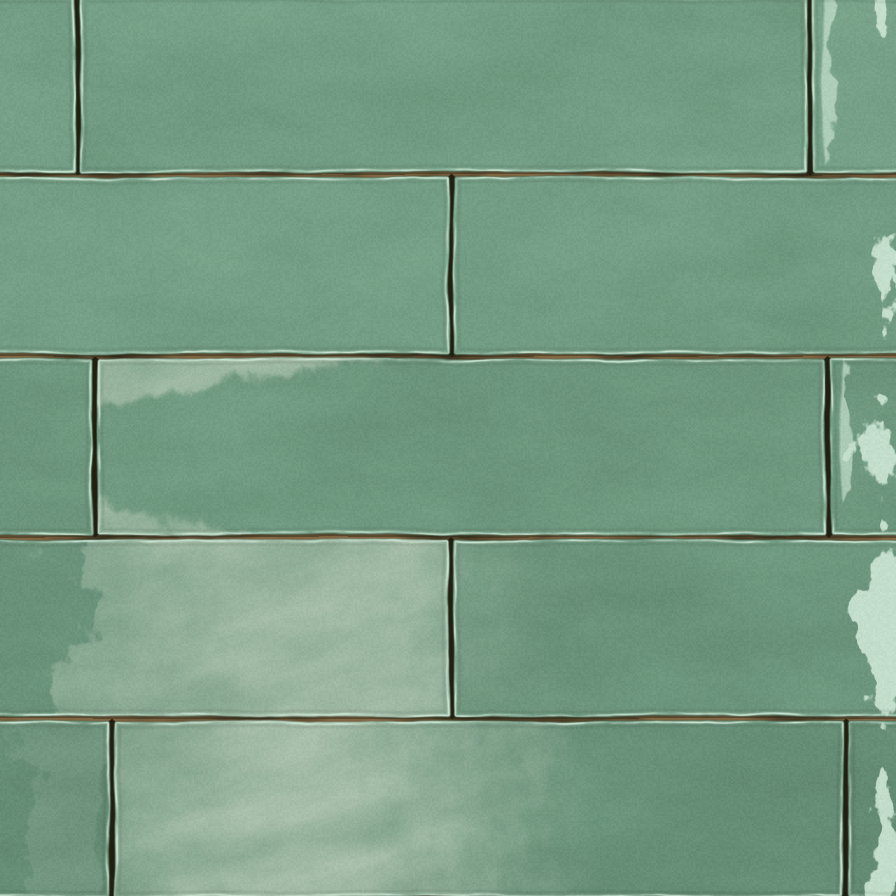
Reproduce this texture procedurally as a WebGL 2 fragment shader.

```glsl
#version 300 es
precision highp float;

uniform vec2 u_resolution;
out vec4 fragColor;

const vec2 TILE = vec2(0.818, 0.2023);
const vec3 GLAZE_DARK = vec3(0.38, 0.53, 0.44);
const vec3 GLAZE_MID = vec3(0.48, 0.65, 0.55);
const vec3 GLAZE_PALE = vec3(0.66, 0.75, 0.67);
const vec3 GLOSS = vec3(0.80, 0.90, 0.83);
const vec3 GROUT_BROWN = vec3(0.50, 0.40, 0.26);
const vec3 GROUT_DARK = vec3(0.13, 0.12, 0.07);

float hash(vec2 p) {
    vec3 q = fract(vec3(p.xyx) * 0.1031);
    q += dot(q, q.yzx + 33.33);
    return fract((q.x + q.y) * q.z);
}

// Layered, folded sines, roughly -1 to 1
float waves(vec2 p, float seed) {
    float sum = 0.0, amp = 0.5;
    for (int i = 0; i < 5; i++) {
        p = mat2(1.4, 0.9, -0.9, 1.4) * p + seed;
        sum += amp * sin(p.x + 1.4 * sin(p.y));
        amp *= 0.6;
    }
    return sum;
}

// Distance inward from the edge of a rounded tile
float tileDepth(vec2 q, float gap, float radius) {
    vec2 a = abs(q - 0.5 * TILE) - 0.5 * TILE + gap + radius;
    return radius - length(max(a, 0.0)) - min(max(a.x, a.y), 0.0);
}

float band(float x, float center, float width) {
    float t = (x - center) / width;
    return exp(-t * t);
}

// Broad window reflection, ragged on the left and fading to the right
float windowSheen(vec2 p, vec2 q, vec2 id, float rag) {
    float left = mix(0.02, 0.085, id.y);
    float wide = smoothstep(left - 0.006, left + 0.006, p.x + 0.035 * rag);
    wide *= 1.0 - smoothstep(0.38, 0.70, p.x + 0.04 * rag);
    wide *= mix(0.5, 1.0, smoothstep(0.08, 0.3, p.x + 0.03 * rag));
    wide *= id.x == -id.y ? 1.0 : 0.4;
    float leftEnd = 1.0 - smoothstep(0.108, 0.114, p.x + 0.012 * rag);
    wide *= id == vec2(-1.0, 0.0) ? leftEnd : 1.0;

    // On the middle course only the tile borders catch the light
    float top = step(0.5 * TILE.y, q.y);
    float reach = mix(0.034, 0.052, top) * (1.0 - smoothstep(0.1, mix(0.34, 0.5, top), p.x));
    float inset = min(q.y, TILE.y - q.y);
    float border = smoothstep(-0.006, 0.008, reach - inset + 0.014 * rag);
    border *= 0.85 * (1.0 - smoothstep(0.3, 0.7, p.x));
    return id.y < 2.0 ? wide : border * float(id == vec2(0.0, 2.0));
}

// Bright spots near the right side
float glossSpots(vec2 p, vec2 q, vec2 id, float rag) {
    float taper = sin(3.14159 * clamp(q.y / TILE.y, 0.0, 1.0));
    float width = 0.034 - 0.011 * abs(id.y - 1.0);
    float spots = width * taper - abs(p.x - 0.985) + 0.022 * rag - 0.004;
    float streak = 0.004 * taper - abs(q.x - 0.018 - 0.005 * rag) + 0.006 * rag;
    float streakOn = id.x == 1.0 && id.y > 1.0 ? 0.65 : 0.0;
    return max(smoothstep(-0.002, 0.003, spots) * 0.9,
               smoothstep(-0.002, 0.002, streak) * streakOn);
}

void main() {
    vec2 p = gl_FragCoord.xy / u_resolution.y;
    float px = 1.0 / u_resolution.y;

    // Five courses in running bond, with slightly bent joints
    vec2 bent = p + 0.0012 * vec2(waves(p.yx * 9.0, 2.0), waves(p * 7.0, 5.0));
    float row = floor((bent.y + 0.0043) / TILE.y);
    float start = mod(row, 2.0) > 0.5 ? 0.504 : 0.126 - 0.01 * row;
    vec2 local = vec2(bent.x - start, bent.y + 0.0043);
    vec2 id = vec2(floor(local.x / TILE.x), row);
    vec2 q = local - id * TILE;
    vec2 inset = min(q, TILE - q);
    float level = smoothstep(-0.001, 0.002, inset.x - inset.y);
    float seed = 6.0 * hash(id + 17.0);
    float gap = 0.0023 + 0.0011 * waves(p * 20.0, seed);
    float depth = tileDepth(q, gap, 0.003);

    // Glaze, lighter toward the top, with soft clouds and brushed mottling
    float cloud = waves(p * vec2(4.0, 9.0), seed);
    float mottle = waves(p * vec2(16.0, 38.0), seed + 2.0);
    float tone = 0.2 + 0.15 * row + 0.16 * cloud + 0.09 * mottle;
    tone += 0.2 * (hash(id + 5.0) - 0.5);
    vec3 color = mix(GLAZE_DARK, GLAZE_MID, clamp(tone, 0.0, 1.1));

    // Reflections with ripples and torn borders
    float rag = waves(p * vec2(22.0, 16.0), seed + 1.0);
    rag += 0.45 * waves(p * vec2(75.0, 60.0), seed + 4.0);
    float ripple = waves(p * vec2(9.0, 26.0) + p.yx * vec2(-8.0, -5.0), seed);
    ripple += 0.35 * mottle;
    float sheen = windowSheen(p, q, id, rag) * (0.82 + 0.22 * ripple);
    color = mix(color, GLAZE_PALE, clamp(sheen, 0.0, 1.0));
    color = mix(color, GLOSS, glossSpots(p, q, id, rag));

    // Fine speckle
    color += 0.03 * (hash(floor(p * 512.0)) - 0.5);

    // Broken pale rim, thin and uneven, with a faint shade beside it
    float chip = waves(p * 32.0, seed + 3.0);
    float facing = mix(q.x > 0.5 * TILE.x ? 0.75 : 0.5, 0.6, level);
    float rim = clamp(facing + 0.55 * chip, 0.0, 0.95);
    float rimPlace = 0.0021 + 0.0009 * waves(p * 27.0, seed + 5.0);
    color *= 1.0 - 0.07 * band(depth, 0.0062, 0.0018);
    color = mix(color, GLOSS, rim * band(depth, rimPlace, 0.0013));
    color *= 1.0 - 0.2 * band(depth, 0.0, 0.0008);

    // Grout: brown in level joints, nearly black in upright ones
    float soil = clamp(0.75 + 0.5 * waves(p * vec2(14.0, 60.0), 4.0), 0.0, 1.0);
    float shade = q.y < 0.5 * TILE.y ? 0.6 : 1.0;
    vec3 grout = mix(GROUT_DARK, GROUT_BROWN, level * soil * shade);
    color = mix(grout, color, smoothstep(-px, px, depth));
    fragColor = vec4(color, 1.0);
}
```
